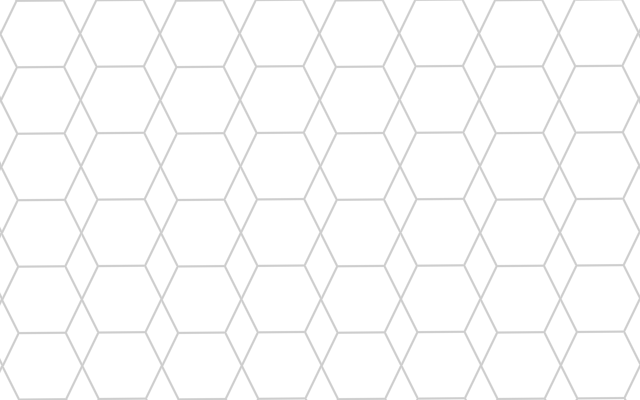
A WebGL 2 fragment shader for this pattern:

```glsl
#version 300 es
precision highp float;
// Thin grey hexagon outlines touching tip to tip, with narrow diamonds between them.

uniform vec2 u_resolution;
out vec4 fragColor;

float segmentDistance(vec2 p, vec2 a, vec2 b) {
    vec2 ab = b - a;
    return length(p - a - ab * clamp(dot(p - a, ab) / dot(ab, ab), 0.0, 1.0));
}

// Distance to the outline of a flat-topped hexagon filling a cell of the given half size
float hexagonOutline(vec2 p, vec2 halfCell) {
    p = abs(p);
    vec2 corner = vec2(0.59 * halfCell.x, halfCell.y);
    float flatEdge = segmentDistance(p, vec2(0.0, corner.y), corner);
    float slantedEdge = segmentDistance(p, corner, vec2(halfCell.x, 0.0));
    return min(flatEdge, slantedEdge);
}

void main() {
    // Canvas height is one unit, measured downwards from the top edge
    float pixel = 1.0 / u_resolution.y;
    vec2 p = gl_FragCoord.xy * pixel;
    p.y = 1.0 - p.y;

    // Slight lean of the whole grid
    p += vec2(-0.0063 * p.y - 0.0005, 0.0012 * p.x - 0.0017);

    vec2 cell = vec2(0.1994, 0.16615);
    float nearestColumn = floor(p.x / cell.x);
    float lineDistance = 1.0;

    // Neighbouring columns are included so that strokes cross cleanly at the tips
    for (int i = -1; i <= 1; i++) {
        float column = nearestColumn + float(i);
        vec2 local = vec2(p.x - (column + 0.5) * cell.x, p.y);

        // Each hexagon tilts a little, and odd columns sit slightly higher
        local.y += 0.007 * local.x + 0.0012 * mod(column, 2.0);
        local.y = (fract(local.y / cell.y) - 0.5) * cell.y;
        lineDistance = min(lineDistance, hexagonOutline(local, 0.5 * cell));
    }

    float stroke = 1.0 - smoothstep(-0.75 * pixel, 0.75 * pixel, lineDistance - 0.0027);
    vec3 paper = vec3(1.0);
    vec3 lineGrey = vec3(0.805);
    fragColor = vec4(mix(paper, lineGrey, stroke), 1.0);
}
```
